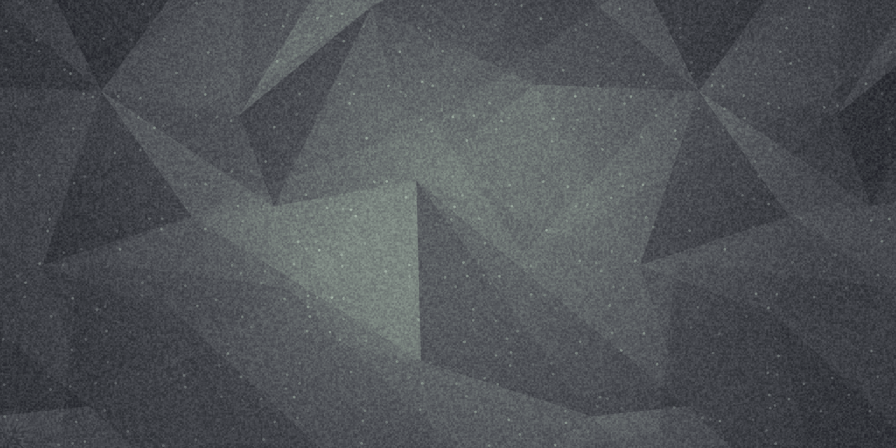
Reproduce this background procedurally as a Shadertoy shader.

```glsl
// Dark low-poly backdrop: two sheared, jittered triangle meshes that tile sideways,
// one for bold facets and one for faint overlapping ones, lit by a soft central
// glow and covered with fine grain and sparse pale specks.

float hash(vec2 p) {
    vec3 q = fract(p.xyx * vec3(0.1031, 0.1030, 0.0973));
    q += dot(q, q.yzx + 33.33);
    return fract((q.x + q.y) * q.z);
}

vec2 hash2(vec2 p) {
    return vec2(hash(p + 17.3), hash(p + 71.9));
}

float valueNoise(vec2 p) {
    vec2 i = floor(p), f = fract(p);
    f = f * f * (3.0 - 2.0 * f);
    return mix(mix(hash(i), hash(i + vec2(1, 0)), f.x),
               mix(hash(i + vec2(0, 1)), hash(i + vec2(1, 1)), f.x), f.y);
}

float cross2(vec2 a, vec2 b) {
    return a.x * b.y - a.y * b.x;
}

// Distance to the line a-b, positive on its left
float edgeSide(vec2 p, vec2 a, vec2 b) {
    return cross2(b - a, p - a) / length(b - a);
}

float triangleCover(vec2 p, vec2 a, vec2 b, vec2 c, float blur) {
    float d = min(edgeSide(p, a, b), min(edgeSide(p, b, c), edgeSide(p, c, a)));
    return smoothstep(-blur, blur, d);
}

// Cell index wrapped so that the mesh repeats along x
vec2 wrapCell(vec2 cell, float period, float seed) {
    return vec2(mod(cell.x, period), cell.y) + seed;
}

vec2 meshPoint(vec2 cell, float period, float seed) {
    return cell + 0.78 * (hash2(wrapCell(cell, period, seed)) - 0.5);
}

// Tone from 0 to 1, spread evenly over the cells, with a slight slope per facet
float facetTone(vec2 p, vec2 cell, float side, float period, float seed) {
    vec2 id = wrapCell(cell, period, seed);
    float tone = fract(id.x / period + 0.38 * id.y + 0.6 * side
                       + 0.35 * hash(id + 40.0 * side));
    vec2 slope = hash2(id + 9.0 + 5.0 * side) - 0.5;
    return sqrt(tone) + 0.3 * dot(p - cell - 0.5, slope);
}

float facetMesh(vec2 p, float period, float seed, float blur) {
    float sum = 0.0, weight = 0.0001;
    for (int y = -1; y <= 1; y++)
    for (int x = -1; x <= 1; x++) {
        vec2 cell = floor(p) + vec2(x, y);
        vec2 a = meshPoint(cell, period, seed);
        vec2 b = meshPoint(cell + vec2(1, 0), period, seed);
        vec2 c = meshPoint(cell + vec2(1, 1), period, seed);
        vec2 d = meshPoint(cell + vec2(0, 1), period, seed);

        // Split along the diagonal that leaves the larger smallest triangle
        float splitAC = min(cross2(b - a, c - a), cross2(c - a, d - a));
        float splitBD = min(cross2(b - a, d - a), cross2(c - b, d - b));
        if (splitBD > splitAC) {
            vec2 first = a;
            a = b; b = c; c = d; d = first;
        }
        float lower = triangleCover(p, a, b, c, blur);
        float upper = triangleCover(p, a, c, d, blur);
        sum += lower * facetTone(p, cell, 0.0, period, seed)
             + upper * facetTone(p, cell, 1.0, period, seed);
        weight += lower + upper;
    }
    return sum / weight;
}

// Sparse round dots of varied strength
float specks(vec2 p) {
    vec2 cell = floor(p), centre = 0.2 + 0.6 * hash2(cell);
    float strength = smoothstep(0.75, 1.0, hash(cell + 5.0));
    return strength * (1.0 - smoothstep(0.05, 0.18, length(fract(p) - centre)));
}

void mainImage(out vec4 fragColor, in vec2 fragCoord) {
    vec2 p = fragCoord / iResolution.y;
    float pixel = 1.0 / iResolution.y;
    float aspect = iResolution.x / iResolution.y;

    // Facets: both meshes repeat every 4/3 of the height
    vec2 boldPos = 3.0 * vec2(p.x + 0.35 * p.y, p.y) + vec2(0.3, 0.4);
    vec2 faintPos = 2.25 * vec2(p.x - 0.5 * p.y, p.y) + vec2(0.7, 0.2);
    float bold = facetMesh(boldPos, 4.0, 3.0, 2.4 * pixel);
    float faint = facetMesh(faintPos, 3.0, 11.0, 1.8 * pixel);
    float shade = mix(0.64, 1.08, bold) * mix(0.88, 1.03, faint);

    // Central glow
    vec2 fromGlow = p - vec2(0.5 * aspect, 0.56);
    float light = 0.235 + 0.235 * exp(-2.4 * dot(fromGlow, fromGlow));
    float level = light * shade;

    // Grain and specks
    level += 0.075 * (valueNoise(p * 233.0) - 0.5);
    level += 0.06 * (hash(floor(p * 256.0)) - 0.5);
    level += 0.16 * specks(p * 40.0);

    // Bluish greys in the shade, greenish greys in the light
    float t = (level - 0.20) / 0.27;
    vec3 color = mix(vec3(0.20, 0.21, 0.23), vec3(0.47, 0.51, 0.49), t);
    color += clamp(t * (1.0 - t), 0.0, 0.25) * vec3(0.0, -0.05, 0.02);
    fragColor = vec4(color, 1.0);
}
```
